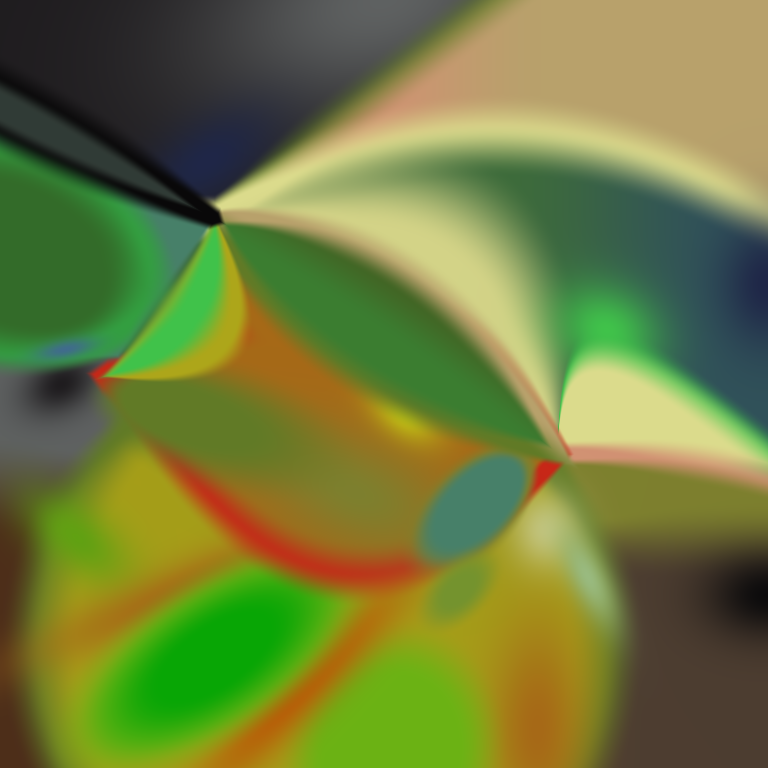
Write a three.js fragment shader that draws this background.

```glsl
#define KNOT_TOP vec2(0.28, 0.715)
#define KNOT_LEFT vec2(0.137, 0.51)
#define KNOT_RIGHT vec2(0.729, 0.408)
#define KNOT_REACH 0.2
#define KNOT_SHARPNESS 0.3
#define RIM 0.022

varying vec2 vUv;

const vec3 INK = vec3(0.12, 0.11, 0.12);
const vec3 GREY = vec3(0.37, 0.38, 0.38);
const vec3 NAVY = vec3(0.12, 0.15, 0.28);
const vec3 SLATE = vec3(0.19, 0.32, 0.35);
const vec3 TAN = vec3(0.72, 0.63, 0.42);
const vec3 PINK = vec3(0.82, 0.57, 0.45);
const vec3 CREAM = vec3(0.86, 0.86, 0.55);
const vec3 FOREST = vec3(0.24, 0.42, 0.23);
const vec3 EMERALD = vec3(0.25, 0.76, 0.29);
const vec3 TEAL = vec3(0.28, 0.5, 0.41);
const vec3 OLIVE = vec3(0.49, 0.5, 0.18);
const vec3 MOSS = vec3(0.38, 0.48, 0.15);
const vec3 GOLD = vec3(0.68, 0.65, 0.1);
const vec3 ORANGE = vec3(0.65, 0.41, 0.09);
const vec3 RED = vec3(0.78, 0.15, 0.09);
const vec3 BROWN = vec3(0.3, 0.24, 0.19);
const vec3 LIME = vec3(0.42, 0.7, 0.08);

vec2 turn(vec2 p, float angle) {
  float c = cos(angle), s = sin(angle);
  return vec2(c * p.x + s * p.y, c * p.y - s * p.x);
}

// Coordinates along a chord (x, 0 to 1) and to its left (y)
vec2 chord(vec2 p, vec2 a, vec2 b) {
  vec2 d = b - a, q = p - a;
  return vec2(dot(q, d) / dot(d, d), (d.x * q.y - d.y * q.x) / length(d));
}

// Signed distance to the left of a bowed line
float arc(vec2 p, vec2 a, vec2 b, float bow) {
  vec2 q = chord(p, a, b);
  float u = clamp(q.x, 0.0, 1.0);
  return q.y - 4.0 * bow * u * (1.0 - u);
}

// Region between two bows on one chord, pointed at both ends
float leaf(vec2 p, vec2 a, vec2 b, float left, float right, float skew) {
  vec2 q = chord(p, a, b);
  float s = pow(max(q.x, 0.0), skew);
  float arch = 4.0 * s * (1.0 - s);
  return min(left * arch - q.y, q.y - right * arch) - max(-q.x, 0.0) * length(b - a);
}

float oval(vec2 p, vec2 center, vec2 radii, float angle) {
  return (1.0 - length(turn(p - center, angle) / radii)) * min(radii.x, radii.y);
}

// Blurred fill, crisper close to the knots
void paint(inout vec3 color, vec3 ink, float d, float blur) {
  float near = min(distance(vUv, KNOT_TOP), min(distance(vUv, KNOT_LEFT), distance(vUv, KNOT_RIGHT)));
  float w = blur * mix(KNOT_SHARPNESS, 1.0, smoothstep(0.0, KNOT_REACH, near));
  color = mix(color, ink, smoothstep(-w, w, d));
}

void glow(inout vec3 color, vec3 ink, vec2 center, vec2 radii, float angle) {
  vec2 q = turn(vUv - center, angle) / radii;
  color = mix(color, ink, exp(-dot(q, q)));
}

void main() {
  vec2 p = vUv;
  vec3 color = INK;

  // Dark sky and tan sheet
  glow(color, GREY, vec2(0.5, 1.0), vec2(0.25, 0.14), 0.3);
  glow(color, NAVY, vec2(0.27, 0.79), vec2(0.1, 0.05), 0.6);
  float sheet = -arc(p, vec2(0.28, 0.735), vec2(0.62, 1.0), 0.0);
  paint(color, MOSS, sheet, 0.025);
  paint(color, mix(PINK, TAN, smoothstep(0.45, 0.72, p.x)), sheet - RIM, 0.03);

  // Green wave with its pale hollow
  float wave = -arc(p, KNOT_TOP, vec2(1.0, 0.72), 0.11);
  paint(color, CREAM, wave + RIM, 0.03);
  paint(color, mix(FOREST, SLATE, smoothstep(0.65, 0.95, p.x)), wave - RIM, 0.035);
  glow(color, NAVY, vec2(1.0, 0.63), vec2(0.06, 0.08), 0.0);
  paint(color, CREAM * 0.96, leaf(p, KNOT_TOP, KNOT_RIGHT, 0.2, -0.1, 1.0), 0.065);

  // Pale hump at the right, olive shelf below it
  glow(color, EMERALD, vec2(0.79, 0.57), vec2(0.07, 0.055), -0.4);
  float hump = leaf(p, vec2(0.725, 0.395), vec2(1.04, 0.385), 0.155, -0.05, 0.4);
  paint(color, EMERALD, hump + 0.008, 0.022);
  paint(color, CREAM, hump - 0.012, 0.03);
  float shelf = -arc(p, KNOT_RIGHT, vec2(1.0, 0.375), 0.01);
  paint(color, PINK, shelf + 0.012, 0.02);
  paint(color, OLIVE, shelf - 0.01, 0.016);
  paint(color, BROWN, 0.295 - p.y, 0.05);
  glow(color, INK * 0.4, vec2(1.0, 0.225), vec2(0.08, 0.055), 0.0);

  // Left margin
  float margin = 0.3 - p.x;
  paint(color, GREY, min(margin, 0.535 - p.y), 0.02);
  glow(color, INK, vec2(0.08, 0.5), vec2(0.05, 0.035), 0.5);
  paint(color, vec3(0.3, 0.18, 0.1), min(margin, 0.37 - p.y), 0.07);

  // Yellow ground with lobes
  float ground = oval(p, vec2(0.42, 0.16), vec2(0.39, 0.4), 0.0);
  paint(color, MOSS, ground, 0.03);
  paint(color, GOLD * 0.95, ground - 0.035, 0.04);
  glow(color, LIME * 0.9, vec2(0.1, 0.3), vec2(0.08, 0.04), -0.7);
  glow(color, ORANGE, vec2(0.25, 0.235), vec2(0.22, 0.035), 0.4);
  glow(color, ORANGE, vec2(0.7, 0.05), vec2(0.06, 0.14), 0.0);
  paint(color, LIME, oval(p, vec2(0.51, 0.02), vec2(0.12, 0.14), -0.2), 0.035);
  glow(color, vec3(0.72, 0.36, 0.03), vec2(0.39, 0.1), vec2(0.2, 0.035), 0.8);
  float lobe = oval(p, vec2(0.28, 0.145), vec2(0.18, 0.08), 0.6);
  paint(color, LIME, lobe + 0.012, 0.025);
  paint(color, vec3(0.03, 0.65, 0.02), lobe - 0.015, 0.03);
  glow(color, CREAM * 0.9, vec2(0.71, 0.31), vec2(0.045, 0.05), 0.0);
  glow(color, vec3(0.6, 0.73, 0.5), vec2(0.765, 0.25), vec2(0.07, 0.025), -1.1);

  // Orange body with a red lower rim
  float body = leaf(p, KNOT_LEFT, KNOT_RIGHT, 0.15, -0.2, 1.2);
  paint(color, RED, body + 0.02, 0.025);
  paint(color, ORANGE, body - 0.02, 0.025);
  paint(color, ORANGE, leaf(p, KNOT_TOP, vec2(0.4, 0.5), 0.04, -0.04, 1.0), 0.02);
  glow(color, OLIVE, vec2(0.46, 0.36), vec2(0.14, 0.07), -0.4);
  paint(color, MOSS, oval(p, vec2(0.27, 0.45), vec2(0.14, 0.06), -0.3), 0.035);
  glow(color, vec3(0.75, 0.75, 0.08), vec2(0.527, 0.46), vec2(0.05, 0.029), -0.6);
  float pod = oval(p, vec2(0.617, 0.34), vec2(0.085, 0.045), 0.8);
  paint(color, OLIVE, pod + 0.008, 0.014);
  paint(color, TEAL, pod, 0.012);
  paint(color, MOSS * 1.2, oval(p, vec2(0.598, 0.232), vec2(0.05, 0.028), 0.8), 0.015);

  // Broad green leaf
  float blade = leaf(p, KNOT_TOP, KNOT_RIGHT, 0.083, -0.065, 0.9);
  float above = arc(p, KNOT_TOP, KNOT_RIGHT, 0.02);
  paint(color, mix(MOSS, TAN, smoothstep(-0.02, 0.02, above)), blade + 0.012, 0.018);
  paint(color, mix(vec3(0.23, 0.49, 0.19), vec3(0.26, 0.39, 0.14), smoothstep(-0.02, 0.05, above)), blade - 0.01, 0.018);

  // Left field, bright leaf and dark bar
  float field = min(-arc(p, vec2(0.0, 0.845), KNOT_TOP, 0.0), arc(p, KNOT_LEFT, KNOT_TOP, 0.0));
  paint(color, TEAL, min(field, p.y - 0.535), 0.012);
  float meadow = oval(p, vec2(0.0, 0.675), vec2(0.22, 0.145), -0.3);
  paint(color, vec3(0.2, 0.62, 0.25), min(meadow, field), 0.025);
  paint(color, vec3(0.2, 0.42, 0.16), meadow - 0.03, 0.03);
  paint(color, GOLD, leaf(p, KNOT_TOP, KNOT_LEFT, 0.12, 0.01, 1.0), 0.014);
  paint(color, EMERALD, leaf(p, KNOT_TOP, KNOT_LEFT, 0.075, 0.015, 1.0), 0.025);
  float bar = leaf(p, KNOT_TOP, vec2(-0.28, 1.01), 0.03, -0.03, 1.0);
  paint(color, INK * 0.3, bar + 0.012, 0.018);
  paint(color, vec3(0.19, 0.23, 0.21), bar - 0.006, 0.01);
  glow(color, vec3(0.25, 0.42, 0.55), vec2(0.085, 0.545), vec2(0.04, 0.012), 0.2);

  gl_FragColor = vec4(color, 1.0);
}
```
